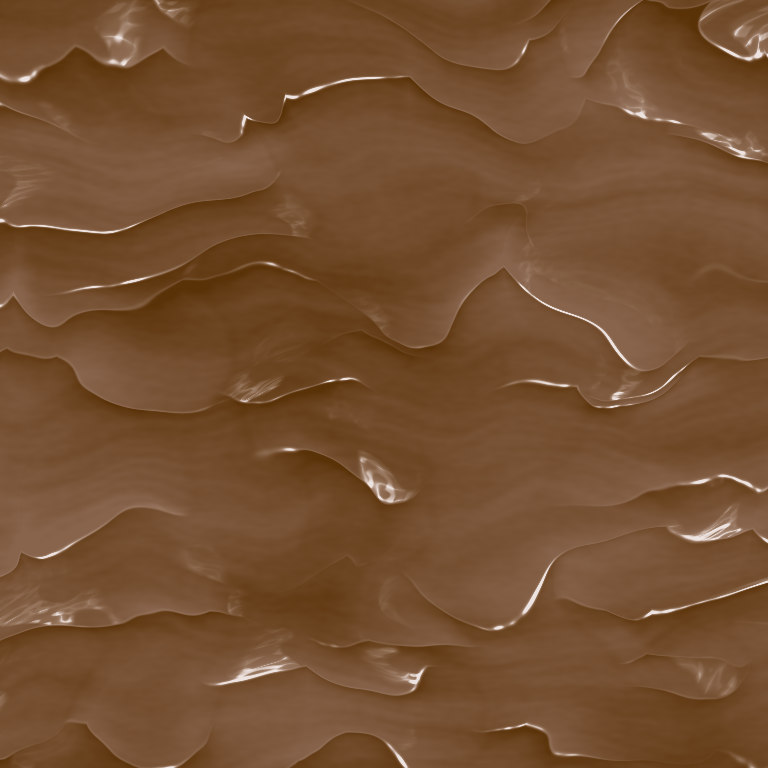
Give the GLSL for this texture, as a Shadertoy shader.

```glsl
// Glossy chocolate spread: overlapping smeared sheets with wavy lower rims.
// Sheets are stacked in a loop; each adds a soft shadow, a lifted lip,
// a thin broken glint along its rim and sharp, streaky patches of glare.

const int SHEETS = 20;
const float SOFT = 0.0010;                     // edge softness, canvas units
const vec3 COCOA = vec3(0.432, 0.282, 0.150);
const vec3 MILK  = vec3(0.485, 0.340, 0.230);
const vec3 SHEEN = vec3(0.66, 0.54, 0.46);
const vec3 PEARL = vec3(0.93, 0.89, 0.88);

vec2 randomDirection(vec2 cell) {
    float h = fract(sin(dot(cell, vec2(127.1, 311.7))) * 43758.55);
    return vec2(cos(6.2832 * h), sin(6.2832 * h));
}

// Gradient noise, roughly -0.7 to 0.7
float gradientNoise(vec2 p) {
    vec2 i = floor(p), f = p - i;
    vec2 u = f * f * f * (f * (f * 6.0 - 15.0) + 10.0);
    vec2 e = vec2(1.0, 0.0);
    float a = dot(randomDirection(i), f);
    float b = dot(randomDirection(i + e.xy), f - e.xy);
    float c = dot(randomDirection(i + e.yx), f - e.yx);
    float d = dot(randomDirection(i + e.xx), f - e.xx);
    return mix(mix(a, b, u.x), mix(c, d, u.x), u.y);
}

// Bends the canvas so that rims can lean and hook
vec2 smear(vec2 p) {
    vec2 broad = vec2(gradientNoise(p * vec2(3.0, 5.5) + 4.3),
                      gradientNoise(p * vec2(4.5, 4.5) + 19.7));
    vec2 fine = vec2(gradientNoise(p * vec2(9.0, 13.0) + 31.1),
                     gradientNoise(p * vec2(11.0, 9.0) + 47.9));
    return p + vec2(0.16, 0.09) * broad + vec2(0.045, 0.018) * fine;
}

// Height of a sheet's lower rim: swell, hanging scallops, small crinkles
float rimHeight(float x, float level, float seed) {
    float swell = gradientNoise(vec2(x * 3.8, seed));
    float scallop = abs(gradientNoise(vec2(x * 4.6 + 8.0, seed + 3.7)));
    float crinkle = gradientNoise(vec2(x * 27.0, seed + 9.2));
    return level + 0.13 * swell - 0.12 * scallop + 0.005 * crinkle;
}

// Signed distance to the rim, positive on the sheet
float rimDistance(vec2 q, float level, float seed) {
    float h = rimHeight(q.x, level, seed);
    float slope = (rimHeight(q.x + 0.003, level, seed) - h) / 0.003;
    return (q.y - h) / sqrt(1.0 + slope * slope);
}

// Bright filaments where noise crosses zero
float filaments(vec2 p, float sharpness) {
    return exp(-sharpness * abs(gradientNoise(p)));
}

// Glare that hugs the lip: a crisp facet holding slanted streaks
float glarePatch(vec2 q, float d, float seed) {
    float place = smoothstep(0.09, 0.22, gradientNoise(vec2(q.x * 6.0, seed + 11.3)));
    float shape = smoothstep(-0.04, 0.07, gradientNoise(q * vec2(14.0, 19.0) + seed));
    vec2 grain = vec2(q.x + 0.6 * q.y, q.y - 0.4 * q.x);
    float streak = filaments(grain * vec2(20.0, 58.0) + seed, 9.0);
    float fleck = smoothstep(0.0, 0.3, gradientNoise(grain * vec2(45.0, 110.0) + seed));
    float lip = smoothstep(0.0, 0.003, d) * exp(-max(d, 0.0) / 0.032);
    return place * shape * lip * (0.35 + 1.0 * streak + 0.75 * fleck);
}

// Surface is (tone, gloss); lays one sheet over what is below it
vec2 laySheet(vec2 surface, vec2 q, float bodyTone, float level, float seed) {
    float d = rimDistance(q, level, seed);
    float relief = smoothstep(-0.10, 0.16, gradientNoise(vec2(q.x * 3.2, seed + 6.1)));
    float hot = smoothstep(0.0, 0.26, gradientNoise(vec2(q.x * 10.0, seed + 21.5)));
    float spark = 0.65 + 1.3 * gradientNoise(vec2(q.x * 55.0, seed + 33.8));

    // Shadow cast below; milky lip above that comes and goes
    surface.x -= 1.5 * relief * exp(min(d, 0.0) / 0.016);
    float milky = 0.8 + 2.2 * gradientNoise(vec2(q.x * 5.0, seed + 41.6));
    float lift = relief * milky * exp(-max(d, 0.0) / 0.040);
    vec2 sheet = vec2(bodyTone + lift, 1.3 * relief * glarePatch(q, d, seed));
    float cover = smoothstep(-SOFT, SOFT, d) * smoothstep(0.0, 0.3, relief);
    surface = mix(surface, sheet, cover);

    // Thin glint, brightest in short hot runs
    float width = mix(0.0013, 0.0023, hot);
    float line = exp(-pow((d - 0.001) / width, 2.0));
    surface.y += relief * line * (0.24 + 1.9 * hot * max(spark, 0.1));
    return surface;
}

vec3 chocolateColor(vec2 surface) {
    vec3 color = COCOA + clamp(surface.x, -1.5, 1.9) * (MILK - COCOA);
    color = mix(color, SHEEN, clamp(surface.y, 0.0, 1.0));
    return mix(color, PEARL, smoothstep(0.65, 1.5, surface.y));
}

void mainImage(out vec4 fragColor, in vec2 fragCoord) {
    vec2 p = fragCoord / iResolution.xy;
    vec2 q = smear(p);

    // Broad tone, sideways knife marks and fine drag lines
    float bodyTone = 0.36 + 1.9 * gradientNoise(q * vec2(2.4, 6.0) + 2.6);
    bodyTone += 0.75 * gradientNoise(q * vec2(4.5, 22.0) + 13.4);
    bodyTone += 0.40 * gradientNoise(q * vec2(11.0, 75.0) + 27.2);
    bodyTone += 0.22 * gradientNoise(p * vec2(60.0, 130.0) + 5.5);

    vec2 surface = vec2(bodyTone, 0.0);
    for (int i = 0; i < SHEETS; i++) {
        float level = mix(-0.06, 1.14, float(i) / float(SHEETS - 1));
        surface = laySheet(surface, q, bodyTone, level, float(i) * 7.37 + 0.45);
    }
    fragColor = vec4(chocolateColor(surface), 1.0);
}
```
